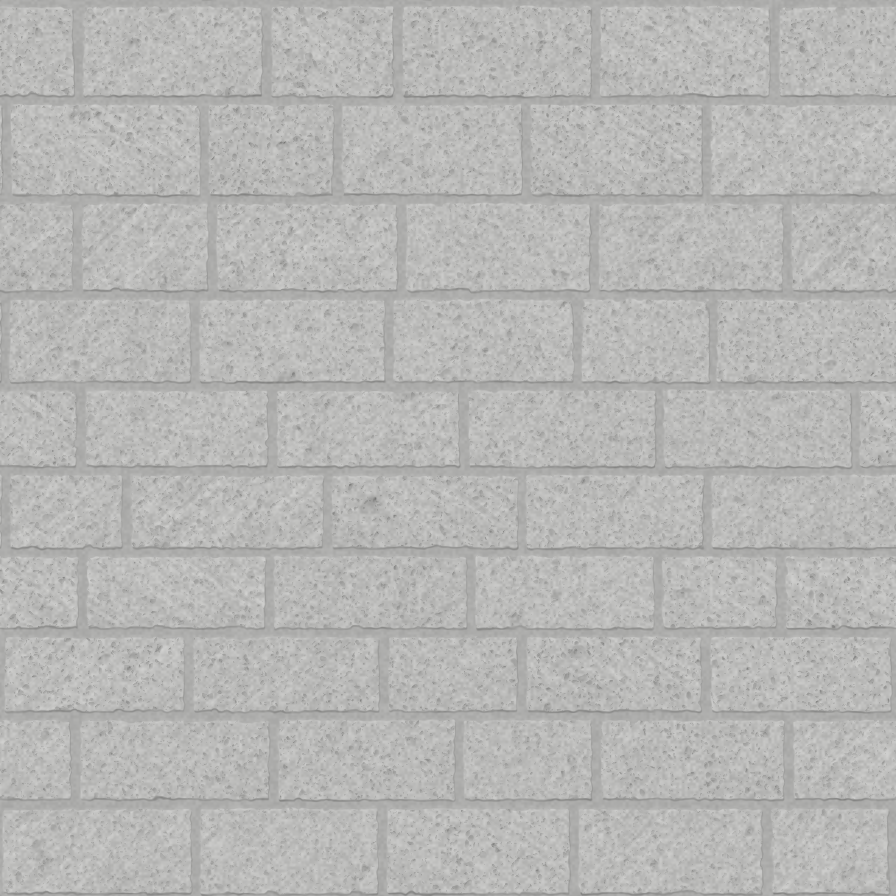
Reproduce this texture procedurally as a WebGL 1 fragment shader.

```glsl
precision highp float;
uniform vec2 u_resolution;

const float ROWS = 10.0;
const float BRICKS = 5.0;
const float LONG_BRICK = 0.214;
const float SHORTENING = 0.07;
const float HALF_JOINT = 0.0050;
const vec3 STONE = vec3(0.735, 0.735, 0.729);
const vec3 MORTAR = vec3(0.674, 0.674, 0.668);

float hash(vec2 p) {
  vec3 q = fract(p.xyx * 0.1031);
  q += dot(q, q.yzx + 33.33);
  return fract((q.x + q.y) * q.z);
}

// Value noise that wraps after `period` cells
float noise(vec2 p, float period) {
  vec2 i = floor(p), f = fract(p);
  f = f * f * (3.0 - 2.0 * f);
  vec2 a = mod(i, period), b = mod(i + 1.0, period);
  return mix(mix(hash(a), hash(vec2(b.x, a.y)), f.x),
             mix(hash(vec2(a.x, b.y)), hash(b), f.x), f.y);
}

float grain(vec2 uv, float cells) {
  return noise(uv * cells, cells) - 0.5;
}

vec2 rotate(vec2 p, float angle) {
  float c = cos(angle), s = sin(angle);
  return vec2(c * p.x - s * p.y, s * p.x + c * p.y);
}

float roundBox(vec2 p, vec2 halfSize, float radius) {
  vec2 q = abs(p) - halfSize + radius;
  return length(max(q, 0.0)) + min(max(q.x, q.y), 0.0) - radius;
}

// Courses are taller at the bottom and top of the wall
float rowEdge(float row) {
  return row / ROWS - 0.014 + 0.017 * cos(6.28319 * (row - 1.3) / ROWS);
}

// Left edge of brick j, measured from the start of its row
float jointAt(float j, float shortBrick, float row) {
  float inner = step(0.5, j) * step(j, BRICKS - 0.5);
  float jitter = 0.022 * (hash(vec2(j, row + 7.0)) - 0.5);
  return j * LONG_BRICK - SHORTENING * step(shortBrick + 0.5, j) + inner * jitter;
}

// Scattered oval hollows, darkest on the upper left wall
float pits(vec2 uv, float cells, float density) {
  vec2 p = uv * cells, base = floor(p);
  float shade = 0.0;
  for (int y = -1; y <= 1; y++) {
    for (int x = -1; x <= 1; x++) {
      vec2 cell = base + vec2(float(x), float(y));
      vec2 key = mod(cell, cells);
      float size = hash(key + 3.1);
      vec2 offset = p - cell - vec2(hash(key + 11.7), hash(key + 23.9));
      float radius = mix(0.18, 0.44, size * size);
      float reach = length(rotate(offset, size * 40.0) * vec2(1.0, 1.5)) / radius;
      float lit = 0.6 + 0.55 * dot(offset, vec2(-0.6, 0.8)) / radius;
      float present = step(hash(key + 71.3), density);
      shade = max(shade, present * lit * (1.0 - smoothstep(0.7, 1.1, reach)));
    }
  }
  return shade;
}

// Thin slanted tool marks
float chisel(vec2 p, float angle) {
  vec2 q = rotate(p, angle) + 1.0;
  float groove = noise(q * vec2(16.0, 210.0), 512.0);
  return smoothstep(0.55, 0.85, groove) - smoothstep(0.4, 0.15, groove);
}

float cover(float d, float soft) {
  return 1.0 - smoothstep(-soft, soft, d);
}

void main() {
  vec2 uv = gl_FragCoord.xy / u_resolution;
  float soft = max(0.0011, 0.75 / min(u_resolution.x, u_resolution.y));

  // Course and brick under this point
  float course = -1.0;
  for (int i = 0; i <= 10; i++) course += step(rowEdge(float(i)), uv.y);
  float row = mod(course, ROWS);
  float odd = mod(row, 2.0), pair = floor(row * 0.5);
  float shortBrick = mod(mix(4.0 + 3.0 * pair, 2.0 + pair, odd), BRICKS);
  float start = 0.088 * odd + 0.016 * (hash(vec2(row, 41.0)) - 0.5);
  float x = fract(uv.x - start), brick = 0.0;
  for (int j = 1; j < 5; j++) brick += step(jointAt(float(j), shortBrick, row), x);
  vec2 low = vec2(jointAt(brick, shortBrick, row), rowEdge(course));
  vec2 high = vec2(jointAt(brick + 1.0, shortBrick, row), rowEdge(course + 1.0));
  vec2 local = vec2(x, uv.y) - 0.5 * (low + high);
  vec2 id = vec2(brick, row);

  // Worn outline, cast shadow and lit top edge
  vec2 halfSize = 0.5 * (high - low) - HALF_JOINT - 0.001 * hash(id + 5.0);
  float wear = 0.0012 * grain(uv, 22.0) + 0.0024 * grain(uv, 150.0);
  wear += 0.002 * smoothstep(0.28, 0.45, grain(uv + 0.37, 64.0));
  float stone = cover(roundBox(local, halfSize, 0.002) + wear, soft);
  float above = cover(roundBox(local + vec2(-0.0007, 0.0022), halfSize, 0.002) + wear, 0.0012);
  float below = cover(roundBox(local - vec2(-0.001, 0.0025), halfSize, 0.002) + wear, 0.0015);
  float rim = 1.0 - above;

  // Pitted and tooled stone face
  vec2 warped = uv + 0.0035 * vec2(grain(uv, 190.0), grain(uv + 0.61, 190.0));
  float rough = mix(0.8, 1.2, hash(id + 13.0));
  float hollows = 0.085 * pits(warped, 190.0, 0.5) + 0.105 * pits(warped, 105.0, 0.5);
  hollows += 0.09 * pits(warped, 58.0, 0.22) + 0.08 * pits(warped, 27.0, 0.07);
  float tooled = hash(id + 29.0);
  float slant = mix(-0.75, 0.6, step(0.6, hash(id + 37.0)));
  float marks = chisel(local, slant) * mix(0.003, 0.03, tooled * tooled);
  float fine = 0.085 * grain(uv, 320.0) + 0.04 * grain(uv, 190.0) + 0.008 * grain(uv, 36.0);
  float tone = 0.012 * (hash(id + 53.0) - 0.5);
  vec3 face = STONE + tone + fine - marks - hollows * rough + 0.02 * rim;

  // Sandy mortar with uneven shade under the brick edges
  float sand = 0.05 * grain(uv, 300.0) + 0.02 * grain(uv, 110.0);
  float shadow = above * (0.1 + 0.1 * grain(uv, 45.0));
  vec3 bed = MORTAR + sand - shadow + 0.015 * below;

  gl_FragColor = vec4(mix(bed, face, stone), 1.0);
}
```
